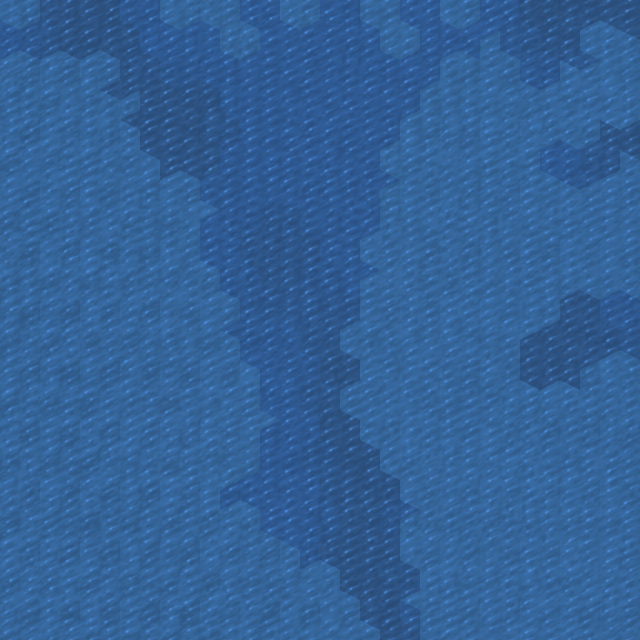
Give the GLSL for this texture, as a WebGL 2 fragment shader.

```glsl
#version 300 es
precision highp float;

uniform vec2 u_resolution;
out vec4 outColor;

// Values to tune
const float COLUMNS = 32.0;         // half hexagons across the canvas
const float ROWS = 64.0;            // glint rows up the canvas
const float ROW_SLOPE = 0.5;        // rise of the glint rows
const float DASH_TILT = 0.25;       // flattens each dash against its row
const float HEX_STRETCH = 1.1547;   // makes the flattened hexagons regular
const float GRAIN = 0.15;
const int SAMPLES = 3;              // per axis, for smooth edges
const vec3 SHALLOW = vec3(0.211, 0.402, 0.612);
const vec3 DEEP_BLUE = vec3(0.182, 0.350, 0.572);
const vec3 DEEP_GREY = vec3(0.178, 0.326, 0.512);
const vec3 GLINT = vec3(0.30, 0.56, 0.88);

float hash(vec2 p) {
    return fract(sin(dot(p, vec2(127.1, 311.7))) * 43758.5453);
}

float noise(vec2 p) {
    vec2 i = floor(p), f = fract(p);
    f = f * f * (3.0 - 2.0 * f);
    return mix(mix(hash(i), hash(i + vec2(1, 0)), f.x),
               mix(hash(i + vec2(0, 1)), hash(i + vec2(1, 1)), f.x), f.y);
}

// Offset from the nearest hexagon centre
vec2 hexLocal(vec2 q) {
    vec2 pitch = vec2(2.0, 3.4641);
    vec2 a = q - pitch * round(q / pitch);
    vec2 b = q - pitch * (round(q / pitch - 0.5) + 0.5);
    return dot(a, a) < dot(b, b) ? a : b;
}

// Positive inside deep water
float deepness(vec2 p) {
    float t = 1.0 - p.y;
    float rough = noise(p * 13.0 + 4.0) - 0.5;

    // Channel that narrows and bends on its way down
    float centre = 0.41 + 0.1 * t + 0.11 * smoothstep(0.75, 0.95, t);
    float bulge = (t - 0.77) / 0.08;
    float halfWidth = mix(0.26, 0.07, smoothstep(0.0, 0.6, t))
                    + 0.055 * exp(-bulge * bulge) - 0.03 * smoothstep(0.8, 1.0, t);
    float depth = halfWidth - abs(p.x - centre) + 0.05 * rough;

    // Band along the top
    depth = max(depth, 0.085 - t + 0.1 * rough);

    // Slanted pools on the right
    for (int i = 0; i < 2; i++) {
        float k = float(i);
        vec2 d = p - vec2(0.93, 0.755 - 0.275 * k);
        d.y -= 0.3 * d.x;
        float pool = 1.0 - length(d / vec2(0.08 + 0.06 * k, 0.036 + 0.016 * k));
        depth = max(depth, 0.04 * pool + 0.03 * rough);
    }
    return depth;
}

// Flat colour of the cube face under p
vec3 faceColor(vec2 p) {
    vec2 q = p * COLUMNS * vec2(1.0, HEX_STRETCH);
    vec2 local = hexLocal(q);
    vec2 cell = q - local;
    bool isTop = local.y > abs(local.x) * 0.57735;
    float side = sign(local.x);
    vec2 faceOffset = isTop ? vec2(0.0, 0.6) : vec2(0.5 * side, -0.3);
    vec2 site = (cell + 0.4 * faceOffset) / (COLUMNS * vec2(1.0, HEX_STRETCH));

    vec2 cellId = round(cell * vec2(1.0, 0.57735));
    bool deep = deepness(site) > 0.0;
    float islet = hash(cellId + 17.0);
    if (site.y > 0.9 && islet > 0.83) deep = false;
    float stray = hash(cellId * 3.0 + round(faceOffset * 4.0));
    if (site.y < 0.35 && stray > 0.988) deep = true;

    // Lower left shows the cube sides more strongly
    float relief = mix(0.025, 0.06, smoothstep(0.75, 0.2, p.x + 0.4 * p.y));
    float shade = 1.0;
    if (!isTop) shade -= side > 0.0 ? relief : 0.2 * relief;
    shade -= 0.025 * fract(q.x * 0.5);
    shade += 0.02 * (hash(cellId) - 0.5);

    float greyness = smoothstep(0.35, 0.8, noise(site * vec2(7.0, 5.0) + 9.0));
    vec3 deepColor = mix(DEEP_BLUE, DEEP_GREY, greyness);
    return deep ? deepColor * mix(1.0, shade, 0.5) : SHALLOW * shade;
}

// Slanted ripples: x is the glint strength, y the tone between glints
vec2 ripples(vec2 p) {
    vec2 g = vec2(p.x * COLUMNS, (p.y - ROW_SLOPE * p.x) * ROWS);
    vec2 id = floor(g);
    vec2 d = fract(g) - 0.5;
    d -= vec2(0.3, 0.2) * (vec2(hash(id), hash(id + 31.0)) - 0.5);
    d.y += DASH_TILT * d.x;

    vec2 dotShape = (d + vec2(0.08, 0.0)) / vec2(0.08, 0.13);
    vec2 dashShape = (d - vec2(0.12, 0.05)) / vec2(0.19, 0.10);
    vec2 fleckShape = (d + vec2(0.28, 0.2)) / vec2(0.09, 0.10);
    float bright = 0.85 * exp(-dot(dotShape, dotShape))
                 + 0.36 * exp(-dot(dashShape, dashShape))
                 + 0.30 * exp(-dot(fleckShape, fleckShape));
    float strength = bright * mix(0.55, 1.15, hash(id + 53.0));
    float tone = 0.025 * sin(6.2832 * g.y - 1.5)
               + GRAIN * (noise(g * vec2(5.0, 4.0)) - 0.5);
    return vec2(strength, tone);
}

void main() {
    vec3 color = vec3(0.0);
    for (int i = 0; i < SAMPLES * SAMPLES; i++) {
        vec2 offset = (vec2(i % SAMPLES, i / SAMPLES) + 0.5) / float(SAMPLES) - 0.5;
        vec2 p = (gl_FragCoord.xy + offset) / u_resolution;
        vec2 ripple = ripples(p);
        color += mix(faceColor(p) * (1.0 + ripple.y), GLINT, min(ripple.x, 1.0));
    }
    outColor = vec4(color / float(SAMPLES * SAMPLES), 1.0);
}
```
